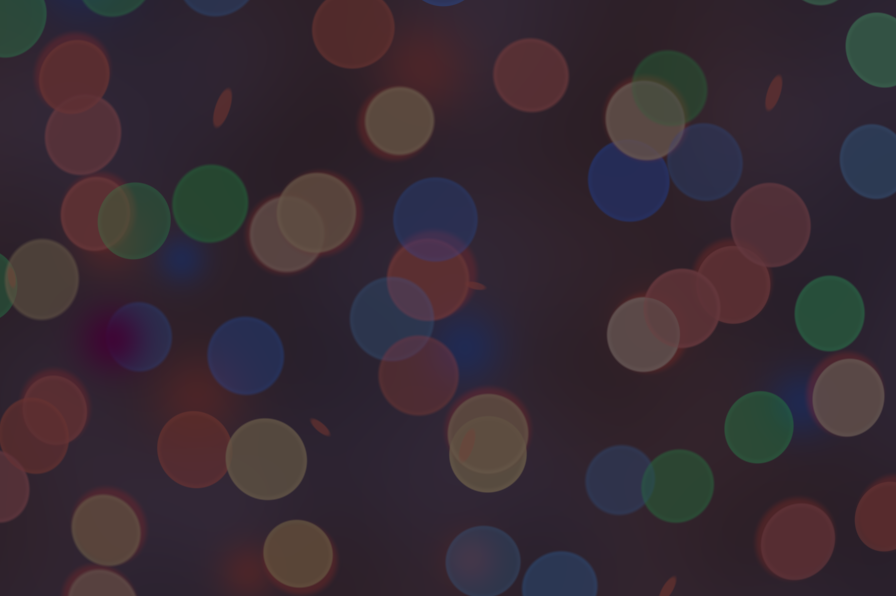
Give the GLSL for this background, as a WebGL 1 fragment shader.

```glsl
precision highp float;
// Dim night bokeh: translucent out-of-focus discs over a plum haze.
// Gradient noise tints the haze; loops scatter blurred glows, lens discs
// with fringes and rims, and a few small glints. Unit: canvas height.

uniform vec2 u_resolution;

const int GLOW_COUNT = 10;
const int DISC_COUNT = 56;
const int GLINT_COUNT = 7;
const vec3 EMBER = vec3(0.38, 0.15, 0.14);
const vec3 DEEP_BLUE = vec3(0.08, 0.18, 0.42);
const vec3 MAGENTA = vec3(0.25, 0.01, 0.20);

float hash(float n) {
  return fract(sin(n * 12.9898 + 4.137) * 43758.547);
}

vec2 hash2(float n) {
  return vec2(hash(n), hash(n + 57.3));
}

vec2 gradientAt(vec2 cell) {
  float angle = 6.28318 * hash(dot(cell, vec2(1.37, 7.91)));
  return vec2(cos(angle), sin(angle));
}

float gradientNoise(vec2 p) {
  vec2 i = floor(p);
  vec2 f = fract(p);
  vec2 u = f * f * f * (f * (f * 6.0 - 15.0) + 10.0);
  vec2 e = vec2(1.0, 0.0);
  float low = mix(dot(gradientAt(i), f), dot(gradientAt(i + e), f - e), u.x);
  float high = mix(dot(gradientAt(i + e.yx), f - e.yx),
                   dot(gradientAt(i + 1.0), f - 1.0), u.x);
  return mix(low, high, u.y);
}

// Even but irregular positions, reaching slightly past the canvas.
vec2 scatter(float n, float seed, float aspect) {
  vec2 even = fract(n * vec2(0.7549, 0.5698) + seed);
  vec2 spot = even + 0.22 * (hash2(n + seed * 91.0) - 0.5);
  return (spot * 1.06 - 0.03) * vec2(aspect, 1.0);
}

// Picks red, warm grey, green or blue; tone varies each family.
vec3 lampColor(float pick, float tone) {
  if (pick < 0.32) return mix(vec3(0.38, 0.18, 0.16), vec3(0.37, 0.21, 0.24), tone);
  if (pick < 0.55) return mix(vec3(0.38, 0.33, 0.24), vec3(0.37, 0.32, 0.33), tone);
  if (pick < 0.78) return mix(vec3(0.08, 0.31, 0.19), vec3(0.22, 0.36, 0.29), tone);
  return mix(vec3(0.07, 0.19, 0.40), vec3(0.19, 0.25, 0.35), tone);
}

float fill(float dist, float blur) {
  return 1.0 - smoothstep(-blur, blur, dist);
}

float glow(vec2 offset, float radius) {
  return exp(-dot(offset, offset) / (radius * radius));
}

// Length of an offset, squeezed along the direction away from the centre.
float lensLength(vec2 offset, vec2 fromCentre) {
  float reach = length(fromCentre);
  vec2 axis = fromCentre / max(reach, 0.001);
  float squeeze = 1.0 + 0.2 * reach * reach;
  return length(vec2(dot(offset, axis) * squeeze,
                     dot(offset, vec2(-axis.y, axis.x))));
}

vec3 haze(vec2 p) {
  float cool = smoothstep(-0.5, 0.5, gradientNoise(p * 2.3 + 3.0));
  float light = gradientNoise(p * 3.1 + 17.0);
  vec3 color = mix(vec3(0.188, 0.13, 0.16), vec3(0.172, 0.138, 0.195), cool);
  return color * (1.0 + 0.26 * light);
}

// Lays a translucent lamp over a colour, lightening where lamps overlap.
vec3 layLamp(vec3 below, vec3 lamp, float cover) {
  return mix(below, mix(lamp, max(below, lamp), 0.65), cover);
}

vec3 addDisc(vec3 color, vec2 p, float n, float aspect) {
  vec2 centre = scatter(n, 0.31, aspect);
  vec2 fromCentre = centre - 0.5 * vec2(aspect, 1.0);
  float radius = mix(0.058, 0.072, hash(n + 11.0));
  float blur = mix(0.0015, 0.004, hash(n + 23.0));
  float pick = fract(n * 0.618 + 0.12);
  vec3 lamp = lampColor(pick, hash(n + 37.0));
  float dist = lensLength(p - centre, fromCentre) - radius;

  // Warm lamps carry a soft red fringe, shifted to one side.
  float warm = step(pick, 0.55) * step(0.35, hash(n + 41.0));
  vec2 shift = 0.02 * (hash2(n + 43.0) - 0.5);
  float fringe = lensLength(p - centre - shift, fromCentre) - radius - 0.004;
  color = layLamp(color, EMBER, 0.6 * warm * fill(fringe, 0.008));

  float rim = smoothstep(-0.010, -0.002, dist);
  float cover = mix(0.62, 0.92, hash(n + 53.0));
  return layLamp(color, lamp * (0.97 + 0.09 * rim), cover * fill(dist, blur));
}

vec3 addGlint(vec3 color, vec2 p, float n, float aspect) {
  vec2 offset = p - scatter(n, 0.77, aspect);
  float angle = 3.14159 * hash(n + 61.0);
  vec2 along = vec2(cos(angle), sin(angle));
  vec2 local = vec2(dot(offset, along), dot(offset, vec2(-along.y, along.x)));
  float size = mix(0.012, 0.036, hash(n + 67.0));
  float sliver = length(local * vec2(1.0, 2.8)) - size;
  return layLamp(color, vec3(0.42, 0.20, 0.18), 0.65 * fill(sliver, 0.005));
}

void main() {
  vec2 p = gl_FragCoord.xy / u_resolution.y;
  float aspect = u_resolution.x / u_resolution.y;
  vec3 color = haze(p);

  for (int i = 0; i < GLOW_COUNT; i++) {
    float n = float(i);
    vec3 lamp = mod(n, 3.0) < 1.0 ? DEEP_BLUE : EMBER;
    float radius = mix(0.04, 0.085, hash(n + 71.0));
    color = mix(color, lamp, 0.55 * glow(p - scatter(n, 0.53, aspect), radius));
  }

  for (int i = 0; i < DISC_COUNT; i++) color = addDisc(color, p, float(i), aspect);
  for (int i = 0; i < GLINT_COUNT; i++) color = addGlint(color, p, float(i), aspect);

  vec2 magentaSpot = vec2(0.125 * aspect, 0.43);
  color = mix(color, MAGENTA, 0.9 * glow(p - magentaSpot, 0.055));
  gl_FragColor = vec4(color, 1.0);
}
```
